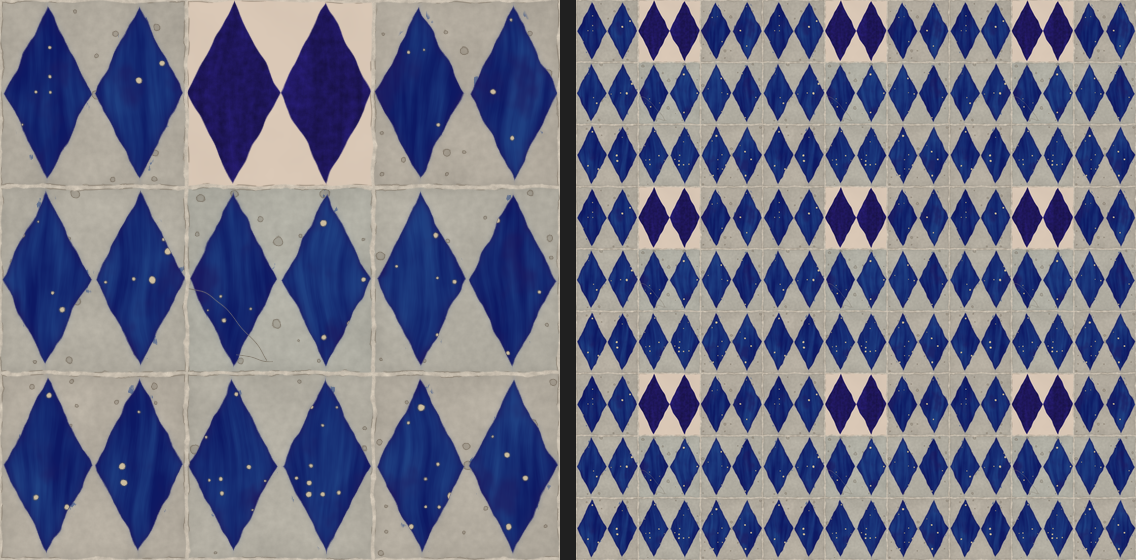
Left, the tile; right, the same tile 3 across and 3 down.
Write a WebGL 1 fragment shader that draws this pattern.

```glsl
precision highp float;
uniform vec2 u_resolution;

const float TILES = 3.0;
const vec2 NEW_TILE = vec2(1.0, 2.0);
const vec2 CRACKED_TILE = vec2(1.0, 1.0);
const vec2 OLD_HALF_SIZE = vec2(0.235, 0.460);
const vec2 NEW_HALF_SIZE = vec2(0.247, 0.482);
const float JOINT_WIDTH = 0.009;
const float JOINT_WOBBLE = 0.012;
const float EDGE_WOBBLE = 0.006;
const float CHIP_CELLS = 39.0;
const float PIT_CELLS = 27.0;
const vec3 COOL_GLAZE = vec3(0.69, 0.69, 0.65);
const vec3 WARM_GLAZE = vec3(0.70, 0.67, 0.62);
const vec3 NEW_GLAZE = vec3(0.85, 0.78, 0.71);
const vec3 GROUT = vec3(0.79, 0.75, 0.69);
const vec3 DEEP_BLUE = vec3(0.05, 0.10, 0.39);
const vec3 BRIGHT_BLUE = vec3(0.12, 0.25, 0.51);
const vec3 VIOLET = vec3(0.12, 0.09, 0.36);
const vec3 CHIP = vec3(0.80, 0.74, 0.62);
const vec3 DIRT = vec3(0.36, 0.31, 0.25);

float hash(vec2 p) {
  return fract(sin(dot(p, vec2(127.1, 311.7))) * 43758.5);
}

float corner(vec2 cell, vec2 offset, vec2 period) {
  float angle = 6.2832 * hash(mod(cell, period));
  return dot(vec2(cos(angle), sin(angle)), offset);
}

// Gradient noise that wraps over the unit square
float noise(vec2 uv, vec2 period) {
  vec2 p = uv * period, c = floor(p), f = p - c;
  vec2 w = f * f * f * (f * (f * 6.0 - 15.0) + 10.0);
  vec2 x = vec2(1.0, 0.0), y = x.yx;
  float low = mix(corner(c, f, period), corner(c + x, f - x, period), w.x);
  float high = mix(corner(c + y, f - y, period), corner(c + 1.0, f - 1.0, period), w.x);
  return 1.4 * mix(low, high, w.y);
}

float fbm(vec2 uv, vec2 period) {
  float sum = 0.0, gain = 0.6;
  for (int i = 0; i < 4; i++) {
    sum += gain * noise(uv, period);
    period *= 2.0;
    gain *= 0.5;
  }
  return sum;
}

// Signed distance to scattered round spots, in tile units
float spots(vec2 uv, float cells, float density, float seed) {
  vec2 p = uv * cells, id = mod(floor(p), cells) + seed;
  vec2 centre = 0.3 + 0.4 * vec2(hash(id + 3.1), hash(id + 7.7));
  float size = hash(id + 5.3);
  float radius = hash(id) < density ? mix(0.06, 0.23, size * size) : -1.0;
  return (length(fract(p) - centre) - radius) * TILES / cells;
}

float diamond(vec2 p, vec2 halfSize) {
  p = abs(p) / halfSize;
  return (p.x + p.y - 1.0) * halfSize.x * halfSize.y / length(halfSize);
}

float fill(float d, float soft) { return 1.0 - smoothstep(-soft, soft, d); }

void main() {
  vec2 uv = gl_FragCoord.xy / u_resolution;
  float soft = TILES / u_resolution.y;
  vec2 wobble = vec2(noise(uv, vec2(21.0)), noise(uv + 0.37, vec2(21.0)));
  vec2 p = uv * TILES + JOINT_WOBBLE * wobble;
  vec2 tile = mod(floor(p), TILES), local = fract(p);
  float worn = step(0.5, distance(tile, NEW_TILE));
  float broad = fbm(uv, vec2(9.0));
  float grain = fbm(uv + 0.61, vec2(72.0));
  vec2 border = min(local, 1.0 - local);
  float rim = min(border.x, border.y);

  // Ground glaze
  vec3 color = mix(COOL_GLAZE, WARM_GLAZE, hash(tile + 2.0));
  color *= 1.0 + 0.07 * broad + 0.05 * grain - 0.07 * exp(-rim * 28.0);
  color = mix(NEW_GLAZE * (1.0 + 0.02 * broad), color, worn);

  // Two diamonds per tile, each a little different
  float side = step(0.5, local.x);
  vec2 id = vec2(tile.x * 2.0 + side, tile.y);
  vec2 jitter = vec2(hash(id + 11.0), hash(id + 17.0)) - 0.5;
  vec2 centre = vec2(mix(0.252, 0.748, side), 0.503) + worn * 0.012 * jitter;
  vec2 halfSize = mix(NEW_HALF_SIZE, OLD_HALF_SIZE + 0.006 * jitter.yx, worn);
  float d = diamond(local - centre, halfSize);
  d += EDGE_WOBBLE * (0.6 * noise(uv, vec2(48.0)) + 0.4 * grain) * mix(0.5, 1.0, worn);

  // Vertical brush strokes and pooled pigment
  vec2 bent = uv + vec2(0.018 * noise(uv, vec2(6.0)), 0.0);
  float strokes = fbm(bent, vec2(54.0, 5.0)) + 0.6 * noise(bent, vec2(24.0, 4.0));
  float tone = 0.48 + 0.7 * strokes + 0.3 * broad + 0.4 * (hash(id + 23.0) - 0.5);
  vec3 paint = mix(DEEP_BLUE, BRIGHT_BLUE, clamp(tone, 0.0, 1.0));
  float pooled = 0.65 * exp(d * 55.0) + 0.5 * smoothstep(0.1, 0.6, fbm(uv + 0.2, vec2(12.0, 8.0)));
  paint = mix(paint, VIOLET, clamp(pooled, 0.0, 0.85));
  paint = mix(VIOLET * (1.0 + 0.25 * strokes + 0.25 * grain), paint, worn);
  float smear = smoothstep(0.42, 0.55, fbm(uv + 0.8, vec2(36.0, 24.0))) * fill(d - 0.03, 0.01);
  color = mix(color, BRIGHT_BLUE, worn * (0.16 * exp(-max(d, 0.0) * 110.0) + 0.5 * smear));
  float painted = fill(d, soft);
  color = mix(color, paint, painted);

  // Pale chips in the paint, ringed pits in the ground
  float chip = spots(uv, CHIP_CELLS, mix(0.15, 0.07, tile.y / 2.0), 50.0) + 0.006 * grain;
  float pit = spots(uv, PIT_CELLS, 0.13, 90.0) + 0.008 * grain;
  color = mix(color, DIRT, worn * painted * 0.5 * fill(chip - 0.004, soft));
  color = mix(color, CHIP, worn * painted * fill(chip, soft));
  float ring = fill(abs(pit) - 0.002, soft) + 0.35 * fill(pit, soft);
  color = mix(color, DIRT, worn * (1.0 - painted) * 0.5 * min(ring, 1.0));

  // Curved crack with a short branch
  float slope = 0.25 + 3.0 * local.x;
  float bend = local.y - 0.46 + 0.25 * local.x + 1.5 * local.x * local.x + 0.012 * wobble.y;
  float crack = fill(abs(bend) / length(vec2(1.0, slope)) - 0.001, soft) * step(local.x, 0.43);
  float branch = abs(local.y - 0.13 + 0.15 * local.x + 0.025 * wobble.x);
  crack = max(crack, fill(branch - 0.001, soft) * step(abs(local.x - 0.36), 0.1));
  crack *= step(distance(tile, CRACKED_TILE), 0.5);
  color = mix(color, mix(DIRT, CHIP, painted * 0.6), 0.75 * crack);

  // Joints, with broken dark edges and flaked glaze
  float flake = fbm(uv + 0.13, vec2(45.0));
  float joint = rim - JOINT_WIDTH - 0.012 * max(flake, 0.0) * worn;
  float grime = smoothstep(-0.05, 0.3, noise(uv + 0.5, vec2(33.0)) + 0.4 * grain);
  color = mix(color, DIRT, 0.6 * grime * fill(abs(joint) - 0.003, soft));
  color = mix(color, GROUT * (1.0 + 0.16 * grain), fill(joint, soft) * (1.0 - 0.2 * grime));
  gl_FragColor = vec4(color, 1.0);
}
```
